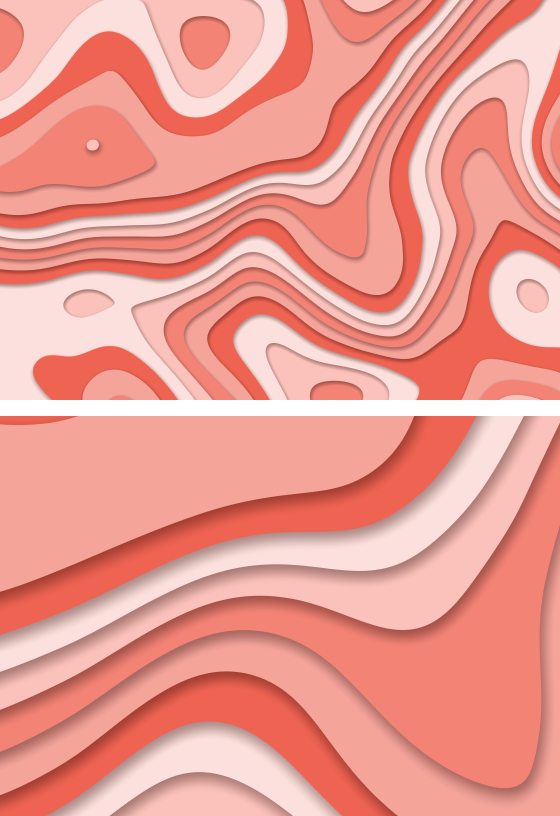
Top: the whole. Bottom: its middle third, enlarged.
A WebGL 1 fragment shader for this background:

```glsl
precision highp float;
// Layered paper-cut contours in coral and pink, with soft shadows between the sheets.

uniform vec2 u_resolution;

// Sheet colours, from the lowest to the highest of one cycle
const vec3 RED = vec3(0.935, 0.39, 0.32);
const vec3 SALMON = vec3(0.96, 0.645, 0.605);
const vec3 CORAL = vec3(0.95, 0.515, 0.46);
const vec3 PINK = vec3(0.98, 0.76, 0.73);
const vec3 PALE = vec3(0.99, 0.88, 0.865);

// Relief, in sheets of height per canvas height
const float HILL_SCALE = 2.15;
const float HILL_HEIGHT = 10.0;
const float RIPPLE_SCALE = 4.6;
const float RIPPLE_HEIGHT = 0.9;
const float WARP_SCALE = 2.8;
const float WARP_AMOUNT = 0.08;
const vec2 SLOPE = vec2(-3.0, 6.5);
const vec2 SEED = vec2(3.7, 8.2);

// Shadow
const vec2 TO_LIGHT = vec2(-0.002, 0.005);
const float SHADOW_REACH = 0.011;
const float SHADOW_CORE = 0.007;
const vec3 SHADOW_TINT = vec3(0.68, 0.62, 0.62);

const float TAU = 6.28318;
const float GRADIENT_STEP = 0.002;
const float MIN_STEEPNESS = 0.5;

float hash(vec2 p) {
    return fract(sin(dot(p, vec2(127.1, 311.7))) * 43758.5);
}

// Dot product of a random unit direction at a lattice cell with an offset
float cornerSlope(vec2 cell, vec2 offset) {
    float angle = TAU * hash(cell);
    return dot(vec2(cos(angle), sin(angle)), offset);
}

float gradientNoise(vec2 p) {
    vec2 cell = floor(p);
    vec2 f = p - cell;
    vec2 w = f * f * f * (f * (f * 6.0 - 15.0) + 10.0);
    vec2 e = vec2(1.0, 0.0);
    float low = mix(cornerSlope(cell, f), cornerSlope(cell + e.xy, f - e.xy), w.x);
    float high = mix(cornerSlope(cell + e.yx, f - e.yx), cornerSlope(cell + e.xx, f - e.xx), w.x);
    return mix(low, high, w.y);
}

// Height of the terrain; each whole number is the edge of a sheet
float relief(vec2 p) {
    vec2 w = p * WARP_SCALE + SEED;
    vec2 q = p + WARP_AMOUNT * vec2(gradientNoise(w + 17.3), gradientNoise(w + 41.9));
    return HILL_HEIGHT * gradientNoise(q * HILL_SCALE + SEED)
         + RIPPLE_HEIGHT * gradientNoise(q * RIPPLE_SCALE + SEED + 29.0)
         + dot(SLOPE, q);
}

vec3 sheetColor(float level) {
    float i = mod(level + 0.5, 5.0);
    if (i < 1.0) return RED;
    if (i < 2.0) return SALMON;
    if (i < 3.0) return CORAL;
    if (i < 4.0) return PINK;
    return PALE;
}

// Colour of a sheet under the shadow of the sheet above it
vec3 shadedSheet(float level, float heightToLight, float steepness) {
    float gap = (level + 1.0 - heightToLight) / steepness;
    float shadow = 1.0 - smoothstep(-SHADOW_CORE, SHADOW_REACH, gap);
    return sheetColor(level) * mix(vec3(1.0), SHADOW_TINT, shadow);
}

void main() {
    float pixel = 1.0 / u_resolution.y;
    vec2 p = gl_FragCoord.xy * pixel;

    float height = relief(p);
    vec2 slope = vec2(relief(p + vec2(GRADIENT_STEP, 0.0)),
                      relief(p + vec2(0.0, GRADIENT_STEP))) - height;
    float steepness = max(length(slope) / GRADIENT_STEP, MIN_STEEPNESS);
    float heightToLight = relief(p + TO_LIGHT);

    // Blend the two sheets that meet at the nearest edge
    float edge = floor(height + 0.5);
    float coverage = clamp((height - edge) / (steepness * pixel) + 0.5, 0.0, 1.0);
    vec3 below = shadedSheet(edge - 1.0, heightToLight, steepness);
    vec3 above = shadedSheet(edge, heightToLight, steepness);
    gl_FragColor = vec4(mix(below, above, coverage), 1.0);
}
```
